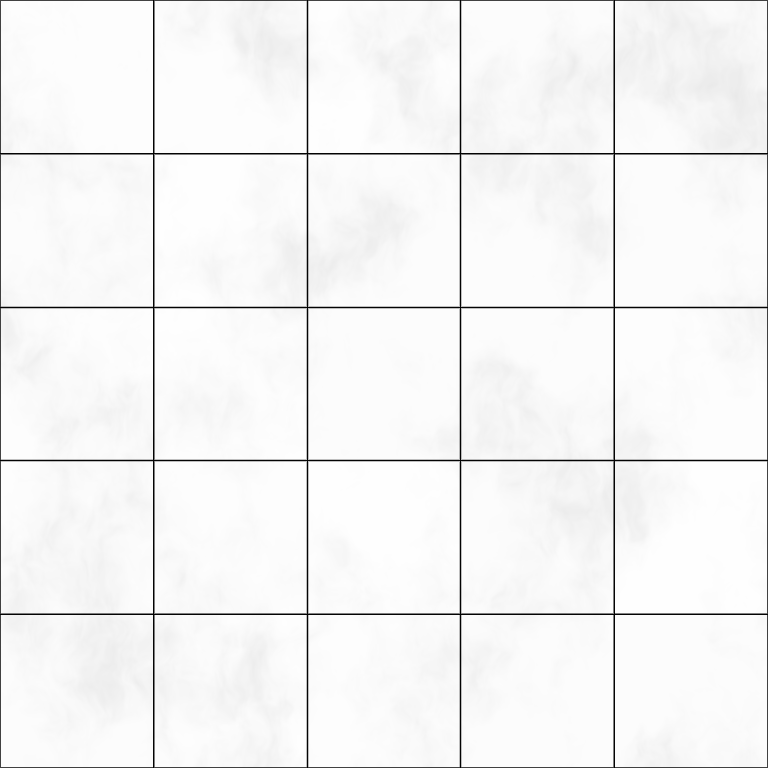
This texture is drawn by a Shadertoy shader. Its source:

```glsl
#define TILES 5.0          // repeats across and down
#define LINE_WIDTH 0.00195 // joint width
#define LINE_STEPS 1024.0  // joints settle on this fine grid
#define TILE_COLOR vec3(0.997)
#define LINE_COLOR vec3(0.01)
#define TINT_RANGE 0.009   // brightness change between tiles
#define STAIN_DEPTH 0.07
#define STREAK_DEPTH 0.022
#define CLOUD_PERIOD vec2(5.0, 4.0)
#define STREAK_PERIOD vec2(44.0, 20.0)
#define WARP 0.02

float hash(vec2 cell, float seed) {
    uvec2 q = uvec2(cell) * uvec2(1597u, 3812u) + uint(seed) * 7919u;
    uint n = (q.x * 747796u + 12345u) ^ (q.y * 289133u + 977u);
    n = (n ^ (n >> 15)) * 2246822u + 3266489u;
    n = (n ^ (n >> 13)) * 668265u;
    n ^= n >> 16;
    return float(n & 65535u) / 65536.0;
}

float cornerSlope(vec2 cell, vec2 offset, vec2 period, float seed) {
    float angle = 6.28318 * hash(floor(mod(cell + 0.5, period)), seed);
    return dot(vec2(cos(angle), sin(angle)), offset);
}

// Gradient noise that wraps after one canvas
float noise(vec2 uv, vec2 period, float seed) {
    vec2 p = uv * period, cell = floor(p), f = p - cell;
    vec2 u = f * f * f * (f * (f * 6.0 - 15.0) + 10.0);
    vec2 e = vec2(1.0, 0.0);
    float low = mix(cornerSlope(cell, f, period, seed),
                    cornerSlope(cell + e.xy, f - e.xy, period, seed), u.x);
    float high = mix(cornerSlope(cell + e.yx, f - e.yx, period, seed),
                     cornerSlope(cell + e.xx, f - e.xx, period, seed), u.x);
    return mix(low, high, u.y);
}

float fbm(vec2 uv, vec2 period, int octaves, float seed) {
    float sum = 0.0, gain = 1.0;
    for (int i = 0; i < octaves; i++) {
        sum += gain * noise(uv, period, seed + float(i));
        period *= 2.0;
        gain *= 0.6;
    }
    return sum;
}

// Share of the pixel covered by the nearest joint along one axis
float jointCoverage(float x, float pixel) {
    float center = floor(round(x * TILES) / TILES * LINE_STEPS + 0.5) / LINE_STEPS;
    float overlap = 0.5 * (LINE_WIDTH + pixel) - abs(x - center);
    return clamp(overlap / pixel, 0.0, min(1.0, LINE_WIDTH / pixel));
}

void mainImage(out vec4 fragColor, in vec2 fragCoord) {
    vec2 uv = fragCoord / iResolution.xy;
    vec2 pixel = 1.0 / iResolution.xy;

    // Cloudy stains with fine upright streaks inside them
    vec2 warp = vec2(fbm(uv, vec2(12.0), 3, 20.0), fbm(uv, vec2(12.0), 3, 30.0));
    vec2 warped = uv + WARP * warp;
    float stain = smoothstep(-0.3, 1.1, fbm(warped, CLOUD_PERIOD, 6, 1.0));
    float streak = fbm(warped, STREAK_PERIOD, 3, 40.0) * smoothstep(0.02, 0.5, stain);

    // Tile shade
    float tint = TINT_RANGE * hash(floor(uv * TILES), 60.0);
    vec3 color = TILE_COLOR - tint - STAIN_DEPTH * stain - STREAK_DEPTH * streak;

    // Joints
    float joint = max(jointCoverage(uv.x, pixel.x), jointCoverage(uv.y, pixel.y));
    color = mix(color, LINE_COLOR, joint);

    fragColor = vec4(clamp(color, 0.0, 1.0), 1.0);
}
```
